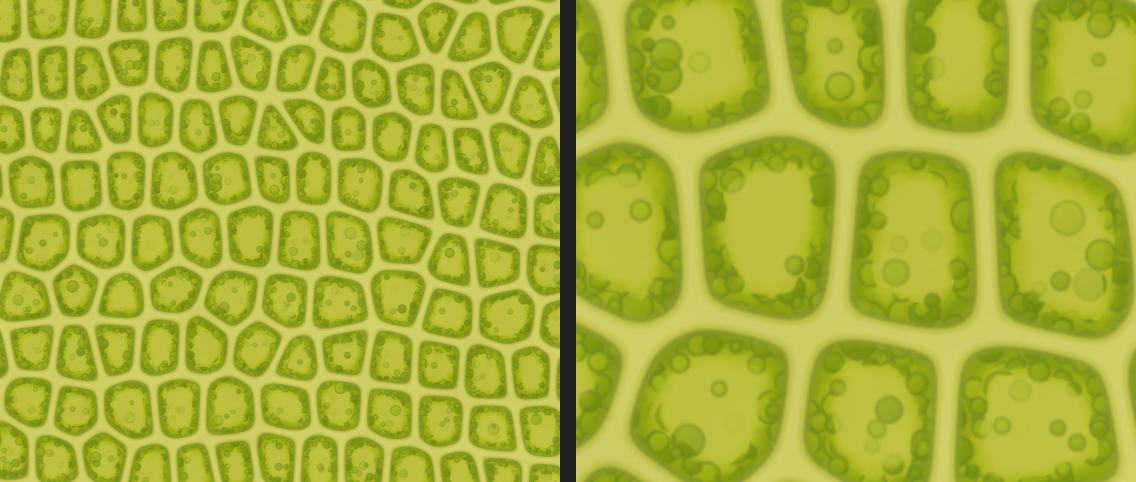
Left: the whole. Right: its middle third, enlarged.
Reproduce this texture procedurally as a Shadertoy shader.

```glsl
// Leaf tissue under a microscope: pale walls around green cells lined with chloroplasts.

// Sizes, in units of the canvas height
const vec2  CELL       = vec2(0.101, 0.116);
const float WALL_HALF  = 0.0073;
const float ROUNDING   = 0.0068;
const float SOFT       = 0.0016;
const float BIG_GRAIN  = 0.023;
const float TINY_GRAIN = 0.014;

// Colours
const vec3 WALL      = vec3(0.81, 0.81, 0.40);
const vec3 WALL_EDGE = vec3(0.73, 0.74, 0.26);
const vec3 HAZE      = vec3(0.55, 0.61, 0.19);
const vec3 LEAF      = vec3(0.55, 0.63, 0.06);
const vec3 DARK      = vec3(0.43, 0.54, 0.05);
const vec3 LIT       = vec3(0.63, 0.70, 0.08);
const vec3 SAP       = vec3(0.68, 0.72, 0.10);
const vec3 PALE      = vec3(0.75, 0.76, 0.27);
const vec3 RIM       = vec3(0.42, 0.52, 0.12);

vec2 hash2(vec2 p) {
    vec3 a = fract(p.xyx * vec3(0.1031, 0.1030, 0.0973));
    a += dot(a, a.yzx + 33.33);
    return fract((a.xx + a.yz) * a.zy);
}

// Layered sines, roughly -1 to 1
float mottle(vec2 p) {
    float sum = 0.0, amp = 0.5;
    for (int i = 0; i < 4; i++) {
        p = mat2(0.8, 0.6, -0.6, 0.8) * p * 1.7 + 1.3;
        sum += amp * sin(p.x + 1.5 * sin(p.y)) * cos(p.y * 0.9);
        amp *= 0.7;
    }
    return sum;
}

// Centre of a nearby cell; every row has its own cell width and shift
vec2 cellCentre(vec2 p, int i, int j) {
    float row = floor(p.y / CELL.y) + float(j);
    vec2 rowRand = hash2(vec2(row + 40.0, 7.0));
    float width = CELL.x * mix(0.78, 1.22, rowRand.x);
    float column = floor(p.x / width + rowRand.y) + float(i);
    vec2 jitter = 0.38 * (hash2(vec2(column, row) + 60.0) - 0.5);
    return vec2((column + 0.5 + jitter.x - rowRand.y) * width,
                (row + 0.5 + jitter.y) * CELL.y);
}

// Distance to the middle of the wall, with rounded corners
float wallDistance(vec2 p) {
    vec2 nearest = vec2(9.0);
    for (int j = -2; j <= 2; j++)
    for (int i = -2; i <= 2; i++) {
        vec2 c = cellCentre(p, i, j) - p;
        if (dot(c, c) < dot(nearest, nearest)) nearest = c;
    }
    float sum = 0.0;
    for (int j = -2; j <= 2; j++)
    for (int i = -2; i <= 2; i++) {
        vec2 c = cellCentre(p, i, j) - p;
        vec2 across = c - nearest;
        float gap = length(across);
        if (gap > 0.0001)
            sum += exp(-dot(0.5 * (c + nearest), across / gap) / ROUNDING);
    }
    return -ROUNDING * log(sum);
}

// Scattered round grains with dark rims; crowd (0 to 1) sets how many show
vec3 addGrains(vec3 col, vec2 p, float size, float crowd, float seed) {
    for (int j = -1; j <= 1; j++)
    for (int i = -1; i <= 1; i++) {
        vec2 id = floor(p / size) + vec2(i, j);
        vec2 place = hash2(id + seed);
        vec2 kind = hash2(id + seed + 31.7);
        float radius = size * mix(0.27, 0.52, kind.x);
        vec2 off = p - (id + 0.5 + 0.6 * (place - 0.5)) * size;
        float s = length(off) - radius;
        float shown = smoothstep(kind.y - 0.1, kind.y + 0.1, crowd);
        float body = 1.0 - smoothstep(-SOFT, SOFT, s);
        float rim = exp(-s * s / (SOFT * SOFT));
        vec3 fill = mix(DARK, LIT, place.x) + 0.04 * dot(off, vec2(-0.7, 0.7)) / radius;
        col = mix(col, fill, 0.75 * body * shown);
        col = mix(col, RIM, 0.5 * rim * shown);
    }
    return col;
}

void mainImage(out vec4 fragColor, in vec2 fragCoord) {
    vec2 p = fragCoord / iResolution.y;

    // Bend the rows gently
    vec2 bent = p + vec2(0.008 * sin(9.0 * p.y), 0.05 * p.x + 0.014 * sin(6.0 * p.x + 2.0 * p.y));
    float inside = wallDistance(bent) - WALL_HALF;
    float blotch = mottle(p * 45.0);
    float depth = inside + 0.004 * blotch;

    // Cell body: green lining around a pale sap
    vec3 col = mix(LEAF, SAP, smoothstep(0.004, 0.018, depth));
    col = mix(col, PALE, 0.85 * smoothstep(0.011, 0.024, depth));
    col = mix(col, DARK, 0.35 * smoothstep(0.1, 0.8, mottle(p * 30.0 + 8.0))
                              * (1.0 - smoothstep(0.006, 0.018, depth)));

    // Chloroplasts gather along the wall
    float crowd = 1.0 - 0.9 * smoothstep(0.007, 0.021, depth);
    col = addGrains(col, p, BIG_GRAIN, 0.85 * crowd, 11.0);
    col = addGrains(col, p, TINY_GRAIN, 0.5 * crowd, 83.0);

    // Hazy membrane, then the wall
    col = mix(col, HAZE, 0.8 * (1.0 - smoothstep(0.0005, 0.0065, inside)));
    vec3 wall = mix(WALL, WALL_EDGE, smoothstep(-0.006, 0.0, inside));
    col = mix(wall, col, smoothstep(-SOFT, SOFT, inside));

    col += 0.015 * mottle(p * 7.0);
    fragColor = vec4(clamp(col, 0.0, 1.0), 1.0);
}
```
